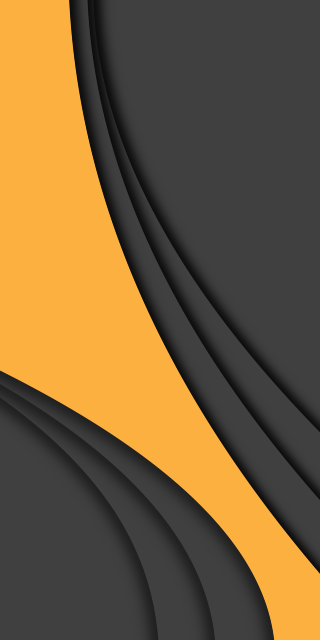
This background is drawn by a Shadertoy shader. Its source:

```glsl
// Amber backdrop with two stacks of curved charcoal sheets and soft shaded rims.
#define AMBER vec3(0.99, 0.69, 0.25)
#define CHARCOAL vec3(0.25)
#define UPPER_RIM vec3(0.055)
#define LOWER_RIM vec3(0.13)
#define UPPER_SHADE_TOP 0.032
#define UPPER_SHADE_END 0.023
#define LOWER_SHADE 0.036

// Signed distance to the cubic x = k.x + k.y*t + k.z*t^2 + k.w*t^3, positive to its right.
float curveDistance(float x, float t, vec4 k) {
    float edge = k.x + t * (k.y + t * (k.z + t * k.w));
    float slope = k.y + t * (2.0 * k.z + 3.0 * t * k.w);
    return (x - edge) / sqrt(1.0 + slope * slope);
}

// Lays one sheet over the colour, darkened by a Gaussian falloff from its rim.
vec3 addSheet(vec3 below, float inside, vec3 rim, float shadeWidth) {
    float depth = max(inside, 0.0) / shadeWidth;
    vec3 sheet = mix(CHARCOAL, rim, exp(-depth * depth));
    float pixel = 1.0 / iResolution.x;
    return mix(below, sheet, smoothstep(-0.6 * pixel, 0.6 * pixel, inside));
}

void mainImage(out vec4 fragColor, in vec2 fragCoord) {
    // Canvas is one unit wide and two units tall.
    vec2 p = fragCoord / iResolution.xy * vec2(1.0, 2.0);
    float drop = 2.0 - p.y;

    // Rim cubics, outermost sheet first.
    vec4 upperRims[3] = vec4[3](
        vec4(0.2161, 0.0516, 0.1980, 0.0095),
        vec4(0.2734, 0.0457, 0.2707, -0.0016),
        vec4(0.2917, 0.0332, 0.3920, -0.0211));
    vec4 lowerRims[3] = vec4[3](
        vec4(0.8568, -0.1172, -0.9727, -0.1143),
        vec4(0.6719, -0.0977, -0.7810, -0.1828),
        vec4(0.4948, -0.0781, -0.5338, -0.2962));

    vec3 color = AMBER;
    float upperShade = mix(UPPER_SHADE_TOP, UPPER_SHADE_END, drop * 0.5);
    for (int i = 0; i < 3; i++) {
        float upper = curveDistance(p.x, drop, upperRims[i]);
        float lower = -curveDistance(p.x, p.y, lowerRims[i]);
        color = addSheet(color, upper, UPPER_RIM, upperShade);
        color = addSheet(color, lower, LOWER_RIM, LOWER_SHADE);
    }
    fragColor = vec4(color, 1.0);
}
```
